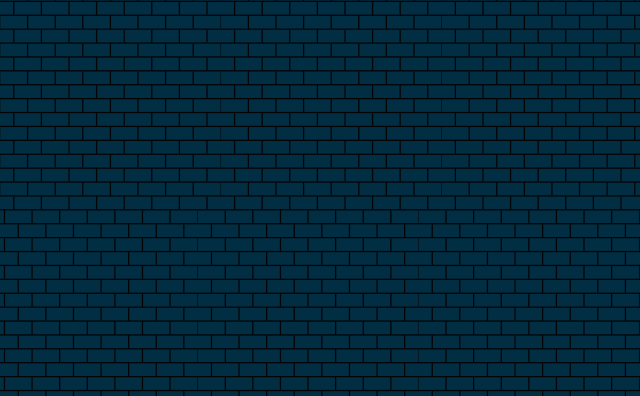
This pattern is drawn by a WebGL 2 fragment shader. Its source:

```glsl
#version 300 es
precision highp float;
// Dark teal running-bond brick wall with thin black joints and a shifted lower course block.

#define BRICKS_ACROSS 23.19   // bricks per canvas width
#define ROWS_DOWN 28.49       // courses per canvas height
#define TOP_OFFSET 0.097      // height of the sliver above the first course, in rows
#define BLOCK_BRICKS 8.0      // bricks between two block seams
#define SHIFT_ROW 15.0        // first course of the shifted block
#define BLOCK_SHIFT 0.838     // sideways shift of that block, in bricks
#define JOINT_WIDTH 0.00202   // joint thickness, in canvas widths
#define SEAM_RATIO 0.45       // thickness of a block seam relative to a joint
#define BRICK_COLOR vec3(0.002, 0.180, 0.262)
#define JOINT_COLOR vec3(0.008, 0.016, 0.024)

uniform vec2 u_resolution;
out vec4 outColor;

// Share of a pixel covered by a line of the given width at distance d.
float lineCoverage(float d, float width, float pixel) {
    float halfWidth = 0.5 * width;
    float overlap = min(d + 0.5 * pixel, halfWidth) - max(d - 0.5 * pixel, -halfWidth);
    return clamp(overlap / pixel, 0.0, 1.0);
}

void main() {
    vec2 uv = gl_FragCoord.xy / u_resolution;
    float pixel = 1.0 / u_resolution.x;
    float aspect = u_resolution.y / u_resolution.x;
    vec2 brickSize = vec2(1.0 / BRICKS_ACROSS, aspect / ROWS_DOWN);

    // Brick coordinates, with courses counted from the top.
    vec2 p = vec2(uv.x * BRICKS_ACROSS, (1.0 - uv.y) * ROWS_DOWN - TOP_OFFSET);
    float row = floor(p.y);
    float evenRow = 1.0 - mod(row, 2.0);
    p.x += 0.5 * evenRow + BLOCK_SHIFT * step(SHIFT_ROW, row);

    // Distance to the nearest joint in each direction, in canvas widths.
    vec2 nearest = floor(p + 0.5);
    vec2 d = abs(p - nearest) * brickSize;

    // Joints that fall on a block seam are thinner.
    float onSeam = (1.0 - evenRow) * (1.0 - step(0.5, mod(nearest.x, BLOCK_BRICKS)));
    float uprightWidth = JOINT_WIDTH * mix(1.0, SEAM_RATIO, onSeam);

    float bed = lineCoverage(d.y, JOINT_WIDTH, pixel);
    float upright = lineCoverage(d.x, uprightWidth, pixel);
    outColor = vec4(mix(BRICK_COLOR, JOINT_COLOR, max(bed, upright)), 1.0);
}
```
